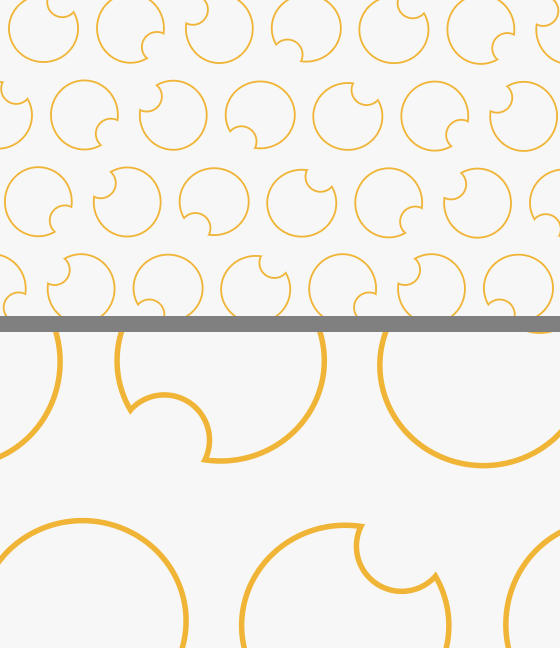
Top: the whole. Bottom: its middle third, enlarged.
Reproduce this pattern procedurally as a Shadertoy shader.

```glsl
// Rows of thin golden rings, each with a round bite taken out of its edge.
// A sheared lattice picks the nearest ring, and its column sets the quarter
// turn; the outline is the distance to an ellipse minus a circle.

// Approximate signed distance to an ellipse.
float ellipseDistance(vec2 p, vec2 radii) {
    float k = length(p / radii);
    return k * (k - 1.0) / max(length(p / (radii * radii)), 1e-4);
}

// Slightly flattened disc with a bite at its upper right.
float bittenDisc(vec2 p) {
    float disc = ellipseDistance(p, vec2(0.1093, 0.1058));
    float bite = length(p - vec2(0.0595, 0.0838)) - 0.0477;
    return max(disc, -bite);
}

// Brings a point into the frame of a shape turned counterclockwise.
vec2 unturn(vec2 p, float quarterTurns) {
    float angle = quarterTurns * 1.570796;
    float c = cos(angle), s = sin(angle);
    return vec2(c * p.x + s * p.y, c * p.y - s * p.x);
}

void mainImage(out vec4 fragColor, in vec2 fragCoord) {
    // Canvas height is one unit.
    vec2 point = fragCoord / iResolution.y;
    float pixel = 1.0 / iResolution.y;

    // Each row steps left of the one above it.
    float row = round((0.9116 - point.y) / 0.2745);
    float column = round((point.x - 0.1377 + 0.1458 * row) / 0.2772);
    vec2 center = vec2(0.1377 + 0.2772 * column - 0.1458 * row,
                       0.9116 - 0.2745 * row);

    // Upper rows sink a little to the right; the lowest stays level.
    center.y -= row < 2.5 ? 0.0009 * column : 0.0018;

    // Four orientations alternate along a row.
    float turns = vec4(0.0, 3.0, 1.0, 2.0)[int(mod(column, 4.0))];
    vec2 local = unturn(point - center, turns) + vec2(0.0, 0.002);

    // Antialiased outline over the pale ground.
    float edge = abs(bittenDisc(local)) - 0.0029;
    float ink = clamp(0.5 - edge / pixel, 0.0, 1.0);
    vec3 color = mix(vec3(0.97), vec3(0.94, 0.705, 0.21), ink);
    fragColor = vec4(color, 1.0);
}
```
